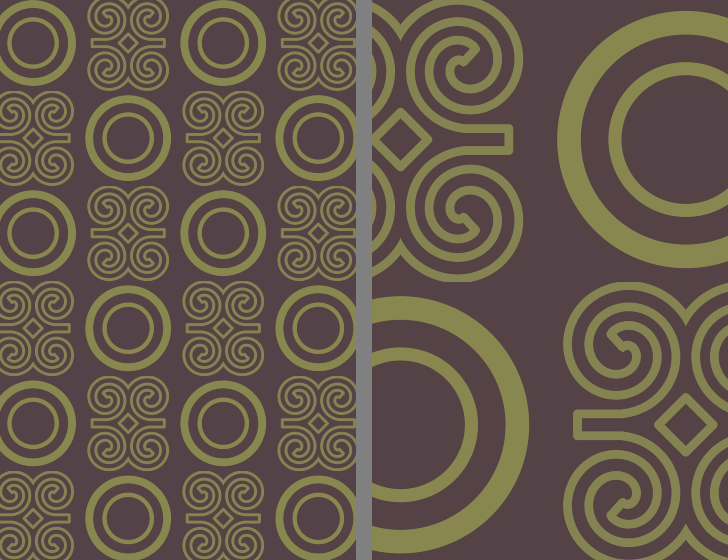
Left, the full canvas; right, a detail of the centre.
A WebGL 2 fragment shader for this pattern:

```glsl
#version 300 es
precision highp float;
// Checkerboard of double rings and four-horned scroll motifs, olive on plum.
// Each scroll is one quadrant folded four ways: two Archimedean spiral arms
// around a shared centre, joined at the tip, plus a central bar and diamond.

#define UNITS 768.0                 // design units per canvas height
#define PITCH 130.4                 // cell size
#define ORIGIN vec2(45.4, 57.0)     // centre of the lowest left cell
#define LINE_HALF 2.0               // half width of the scroll lines
#define OUTER_RING vec2(53.4, 5.4)  // radius, half width
#define INNER_RING vec2(32.4, 3.0)
#define SCROLL_CENTRE vec2(29.0, 34.0)
#define SHRINK 4.6                  // radius lost per quarter turn
#define OUTER_ARM 29.5              // arm radii at the top of the scroll
#define INNER_ARM 19.7

uniform vec2 u_resolution;
out vec4 outColor;

const float QUARTER_TURN = 1.5707963;
const float FAR = 1e3;
const vec3 PLUM_NEAR = vec3(0.33, 0.26, 0.27);
const vec3 PLUM_FAR = vec3(0.33, 0.26, 0.30);
const vec3 OLIVE_RING = vec3(0.53, 0.53, 0.31);
const vec3 OLIVE_LINE = vec3(0.52, 0.515, 0.32);

float segmentDistance(vec2 p, vec2 a, vec2 b) {
    vec2 pa = p - a, ba = b - a;
    return length(pa - ba * clamp(dot(pa, ba) / dot(ba, ba), 0.0, 1.0));
}

float ringDistance(vec2 p, vec2 ring) {
    return abs(length(p) - ring.x) - ring.y;
}

// Distance to an arm, limited to a span of quarter turns clockwise from the top.
float armDistance(float r, float turn, float startRadius, vec2 span) {
    if (turn < span.x || turn > span.y) return FAR;
    float growth = SHRINK / QUARTER_TURN;
    float slope = r / sqrt(r * r + growth * growth);
    return abs(r - startRadius + SHRINK * turn) * slope;
}

float scrollDistance(vec2 p) {
    p = abs(p);
    vec2 q = p - SCROLL_CENTRE;
    float r = length(q);
    float turn = atan(q.x, q.y + 1e-5) / QUARTER_TURN;
    float d = FAR;

    // Both arms, over two windings
    for (int winding = 0; winding < 2; winding++) {
        float t = turn + 4.0 * float(winding);
        d = min(d, armDistance(r, t, OUTER_ARM, vec2(-1.0, 4.4)));
        d = min(d, armDistance(r, t, INNER_ARM, vec2(-2.0, 3.9)));
    }

    // Blunt tip that joins the arms
    d = min(d, segmentDistance(q, vec2(0.0, 1.6), vec2(5.3, 7.4)));

    // Bar with a square end, then the diamond
    vec2 barEnd = vec2(49.5, 5.0);
    d = min(d, segmentDistance(p, vec2(SCROLL_CENTRE.x, barEnd.y), barEnd));
    d = min(d, segmentDistance(p, vec2(barEnd.x, 0.0), barEnd));
    d = min(d, segmentDistance(p, vec2(12.5, 0.0), vec2(0.0, 12.5)));
    return d - LINE_HALF;
}

void main() {
    float pixel = UNITS / u_resolution.y;
    vec2 grid = (gl_FragCoord.xy * pixel - ORIGIN) / PITCH;
    vec2 cell = floor(grid + 0.5);
    vec2 p = (grid - cell) * PITCH;

    // Alternate the two shapes
    bool isScroll = mod(cell.x + cell.y, 2.0) < 0.5;
    float d = isScroll ? scrollDistance(p)
                       : min(ringDistance(p, OUTER_RING), ringDistance(p, INNER_RING));

    // Ground cools slightly away from the lines
    vec3 ground = mix(PLUM_NEAR, PLUM_FAR, smoothstep(2.0, 9.0, d) * 0.6);
    vec3 ink = isScroll ? OLIVE_LINE : OLIVE_RING;
    float coverage = 1.0 - smoothstep(-0.6 * pixel, 0.6 * pixel, d);
    outColor = vec4(mix(ground, ink, coverage), 1.0);
}
```
